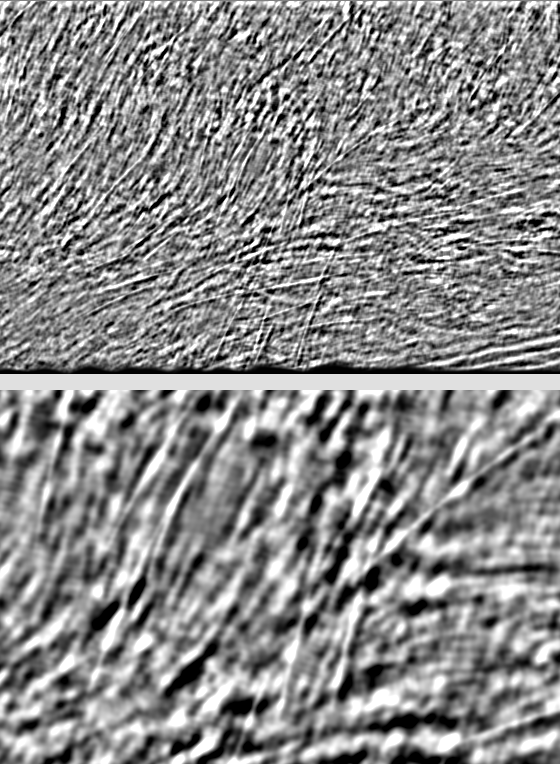
Top: the whole. Bottom: its middle third, enlarged.
Write a Shadertoy shader that draws this texture.

```glsl
// Draws a monochrome embossed fur texture: broken combed streaks, stray hairs and dark rims.

float hash(vec2 p)
{
    vec3 q = fract(p.xyx * 0.1031);
    q += dot(q, q.yzx + 33.33);
    return fract((q.x + q.y) * q.z);
}

float cornerSlope(vec2 cell, vec2 offset)
{
    float turn = 6.2832 * hash(cell);
    return dot(vec2(cos(turn), sin(turn)), offset);
}

// Gradient noise, standard deviation about 0.22
float gradientNoise(vec2 p)
{
    p += 200.0;
    vec2 i = floor(p), f = fract(p), e = vec2(1, 0);
    vec2 w = f * f * f * (f * (f * 6.0 - 15.0) + 10.0);
    return mix(mix(cornerSlope(i, f), cornerSlope(i + e, f - e), w.x),
               mix(cornerSlope(i + e.yx, f - e.yx), cornerSlope(i + 1.0, f - 1.0), w.x), w.y);
}

// Combing angle: steep above, shallow below, flattest at the right
float flowAngle(vec2 p)
{
    float shallow = mix(0.46, 0.13, smoothstep(0.2, 0.95, p.x));
    float border = 0.4 + 0.25 * smoothstep(0.75, 1.0, p.x);
    float steep = smoothstep(-0.12, 0.12, p.y - border);
    return mix(shallow, 0.95, steep) + 0.35 * gradientNoise(p * 5.0);
}

// Noise smeared along an angle, scaled to roughly unit deviation
float streaks(vec2 p, float angle, float frequency)
{
    vec2 along = vec2(cos(angle), sin(angle));
    float sum = 0.0, total = 0.0;
    for (float i = -6.0; i <= 6.0; i++) {
        float weight = exp(-0.1 * i * i);
        sum += weight * gradientNoise(p * frequency + along * i * 0.6);
        total += weight;
    }
    return sum / total / 0.078;
}

// Long single hairs, each a thin light ridge with a shadow below
float strayHairs(vec2 p, float aspect)
{
    float sum = 0.0;
    for (float i = 0.0; i < 56.0; i++) {
        vec2 root = vec2(hash(vec2(i, 3)) * aspect, hash(vec2(i, 17)));
        float a = flowAngle(root) + 0.4 * (hash(vec2(i, 29)) - 0.5);
        // Every fourth hair stands steep near the middle
        if (mod(i, 4.0) < 0.5) {
            root.x = mix(0.55, 0.9, hash(vec2(i, 53)));
            root.y *= 0.7;
            a = mix(1.0, 1.35, hash(vec2(i, 61)));
        }
        vec2 d = p - root;
        vec2 q = vec2(dot(d, vec2(cos(a), sin(a))), dot(d, vec2(-sin(a), cos(a))));
        float reach = mix(0.05, 0.16, hash(vec2(i, 41)));
        q.y += 0.4 * q.x * q.x;
        float ridge = exp(-pow(q.y / 0.003, 2.0)) - 0.8 * exp(-pow((q.y + 0.008) / 0.0045, 2.0));
        sum += ridge * (1.0 - smoothstep(0.4 * reach, reach, abs(q.x)));
    }
    return sum;
}

void mainImage(out vec4 fragColor, in vec2 fragCoord)
{
    float aspect = iResolution.x / iResolution.y;
    vec2 p = fragCoord / iResolution.y;
    float angle = flowAngle(p);
    float tangle = gradientNoise(p * 13.0 + 47.0);
    float patchy = gradientNoise(p * 8.0 + 31.0);

    // Broken combed coat, finer hair, steep cross hair, blotches and grain
    float upper = smoothstep(0.45, 0.8, p.y) * smoothstep(0.1, 1.0, p.x);
    float crossing = 1.0 - smoothstep(0.1, 0.45, abs(p.x - 0.75));
    float relief = mix(0.68, 0.5, upper) * streaks(p, angle + 0.9 * tangle, 58.0)
                 + 0.42 * streaks(p + 7.0, angle + 0.15 - 0.8 * tangle, 98.0)
                 + mix(0.2, 0.4, crossing) * streaks(p + 13.0, 1.15, 96.0)
                 + mix(1.4, 2.3, upper) * gradientNoise(p * vec2(33, 56) + 5.0)
                 + 1.5 * gradientNoise(p * 62.0 + 11.0)
                 + 1.0 * gradientNoise(p * 105.0 + 23.0);
    float contrast = mix(0.21, 0.265, smoothstep(0.05, 0.4, p.y)) * (1.0 + 0.7 * patchy);
    float grey = 0.54 + contrast * relief + 0.36 * strayHairs(p, aspect);

    // Dark curved crease in the upper middle
    float t = (p.x - 0.57) / 0.26;
    float crease = p.y - mix(0.66, 0.87, t) - 0.1 * t * (1.0 - t);
    float span = smoothstep(0.0, 0.25, t) * (1.0 - smoothstep(0.8, 1.0, t));
    grey += span * (0.25 * exp(-pow((crease + 0.015) / 0.006, 2.0))
                  - 0.55 * exp(-pow(crease / 0.007, 2.0)));

    // Black rim below, with thin bright strands rising to the right corner
    float wobble = gradientNoise(p * vec2(14, 30));
    grey *= smoothstep(0.006, 0.03, p.y + 0.02 * wobble);
    float rise = p.y - 0.014 - 0.21 * (p.x - aspect + 0.4) + 0.006 * wobble;
    float corner = smoothstep(0.42, 0.3, aspect - p.x) * smoothstep(0.022, 0.014, rise);
    float strands = 0.25 + 0.75 * pow(0.5 + 0.5 * cos(rise * 200.0), 2.0) + 0.14 * relief;
    grey = mix(grey, strands * smoothstep(0.004, 0.02, p.y), corner);

    // Light upper rim and left flare
    grey += 0.3 * smoothstep(0.975, 0.993, p.y);
    grey += 0.3 * exp(-p.x * 35.0 - pow((p.y - 0.8) / 0.08, 2.0));
    grey = mix(grey, 0.5, smoothstep(0.995, 0.999, p.y));

    fragColor = vec4(vec3(clamp(grey, 0.0, 1.0)), 1.0);
}
```
